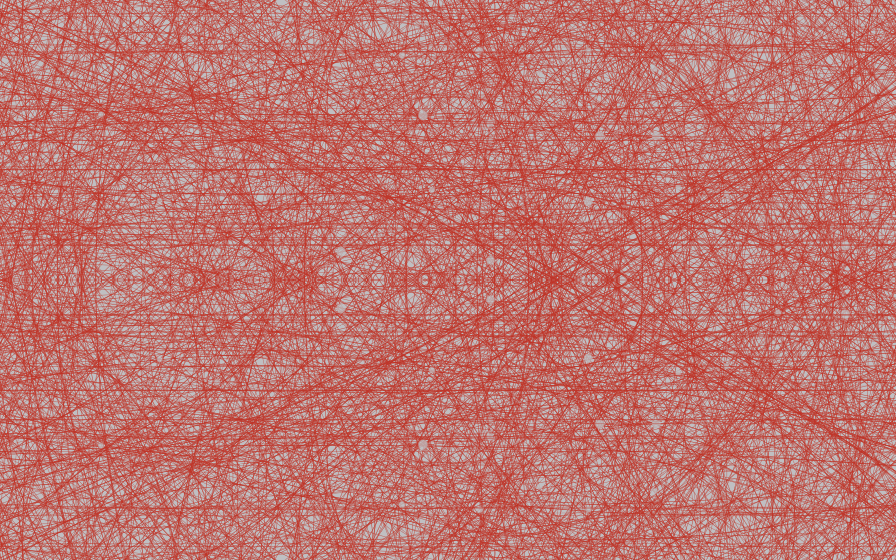
Reproduce this pattern procedurally as a WebGL 2 fragment shader.

```glsl
#version 300 es
precision highp float;

uniform vec2 u_resolution;
out vec4 outColor;

const vec3 PAPER = vec3(0.75, 0.75, 0.76);
const vec3 INK = vec3(0.75, 0.19, 0.14);
const float TAU = 6.2831853;
const float THIN = 0.0009;
const float BOLD = 0.0013;
const int FAMILIES = 114;
const int BUNDLED = 40;
const int BUNDLE_SIZE = 5;
const int ROWS = 26;

vec4 hash4(float seed) {
    vec4 p = fract(vec4(seed) * vec4(0.1031, 0.1030, 0.0973, 0.1099));
    p += dot(p, p.wzxy + 33.33);
    return fract((p.xxyz + p.yzzw) * p.zywx);
}

// Share of a pixel-wide window covered by a stroke at distance d
float stroke(float d, float width, float pixel) {
    float high = min(d + 0.5 * width, 0.5 * pixel);
    float low = max(d - 0.5 * width, -0.5 * pixel);
    return max(high - low, 0.0) / pixel;
}

// Exact distance to an arc through the origin; zero curvature is a line
float arcDistance(vec2 q, vec2 normal, float curvature) {
    float f = 0.5 * curvature * dot(q, q) - dot(q, normal);
    return 2.0 * f / (1.0 + sqrt(max(1.0 + 2.0 * curvature * f, 0.0)));
}

// One jittered stroke of varied strength in each period
float scatteredStroke(float d, float period, float seed, float pixel) {
    float id = floor(d / period);
    vec4 h = hash4(seed + id);
    float offset = d - (id + h.x) * period;
    return mix(0.55, 1.0, h.y) * stroke(offset, THIN, pixel);
}

// Fine web of lines and arcs, each with its reflection; returns bare paper
float fineWeb(vec2 p, float pixel) {
    vec2 mirrored = vec2(p.x, -p.y);
    float bare = 1.0;
    for (int i = 0; i < FAMILIES; i++) {
        vec4 h = hash4(float(i) + 17.0);
        vec2 anchor = (h.xy - 0.5) * vec2(1.7, 1.1);
        vec2 normal = vec2(cos(h.z * TAU), sin(h.z * TAU));
        float bend = h.w * 2.0 - 1.0;
        float curvature = 4.0 * bend * bend * bend;
        float period = mix(0.2, 0.3, fract(h.x * 7.0 + h.w));
        float seed = float(i) * 61.0 + 2000.0;
        float upper = arcDistance(p - anchor, normal, curvature);
        float lower = arcDistance(mirrored - anchor, normal, curvature);
        bare *= 1.0 - scatteredStroke(upper, period, seed, pixel);
        bare *= 1.0 - scatteredStroke(lower, period, seed, pixel);
    }
    return bare;
}

// Bolder curves gathered into narrow fans
float boldFans(vec2 p, float pixel) {
    vec2 mirrored = vec2(p.x, -p.y);
    float bare = 1.0;
    for (int i = 0; i < BUNDLED; i++) {
        vec4 h = hash4(float(i) + 403.0);
        vec4 g = hash4(float(i / BUNDLE_SIZE) + 531.0);
        vec2 anchor = (g.xy - 0.5) * vec2(1.6, 0.8) + (h.xy - 0.5) * 0.12;
        float angle = g.z * TAU + (h.z - 0.5) * 0.5;
        vec2 normal = vec2(cos(angle), sin(angle));
        float curvature = h.w - 0.5;
        float upper = arcDistance(p - anchor, normal, curvature);
        float lower = arcDistance(mirrored - anchor, normal, curvature);
        bare *= 1.0 - 0.9 * stroke(upper, BOLD, pixel);
        bare *= 1.0 - 0.9 * stroke(lower, BOLD, pixel);
    }
    return bare;
}

// Level lines at uneven heights
float levelRows(float height, float pixel) {
    float bare = 1.0;
    for (int i = 0; i < ROWS; i++) {
        vec4 h = hash4(float(i) + 211.0);
        float strength = mix(0.2, 1.0, h.y);
        bare *= 1.0 - strength * stroke(height - 0.5 * h.x, BOLD, pixel);
    }
    return bare;
}

// Chain of small rings strung on the axis
float ringChain(vec2 p, float cell, float seed, float pixel) {
    float id = floor(p.x / cell);
    vec2 q = vec2(p.x - (id + 0.5) * cell, p.y);
    float radius = cell * mix(0.2, 0.46, hash4(id + seed).x);
    return 1.0 - 0.8 * stroke(length(q) - radius, BOLD, pixel);
}

// Sparse small clear spots, one at most per cell
float clearSpots(vec2 p, float cell, float pixel) {
    vec2 id = floor(p / cell);
    vec4 h = hash4(id.x * 37.0 + id.y * 113.0 + 900.0);
    vec2 center = (id + 0.25 + 0.5 * h.xy) * cell;
    float d = length(p - center) - cell * mix(0.04, 0.08, h.z);
    return step(0.7, h.w) * (1.0 - smoothstep(-pixel, pixel, d));
}

void main() {
    vec2 p = (gl_FragCoord.xy - 0.5 * u_resolution) / u_resolution.y;
    float pixel = 1.0 / u_resolution.y;
    vec2 folded = vec2(p.x, abs(p.y));

    float bare = fineWeb(p, pixel) * boldFans(p, pixel);
    bare = mix(bare, 1.0, 0.75 * clearSpots(folded, 0.11, pixel));
    bare *= levelRows(folded.y, pixel);
    bare *= ringChain(folded, 0.027, 700.0, pixel);
    bare *= ringChain(folded, 0.061, 760.0, pixel);
    bare *= 1.0 - 0.7 * stroke(folded.y, BOLD, pixel);
    outColor = vec4(mix(INK, PAPER, bare), 1.0);
}
```
